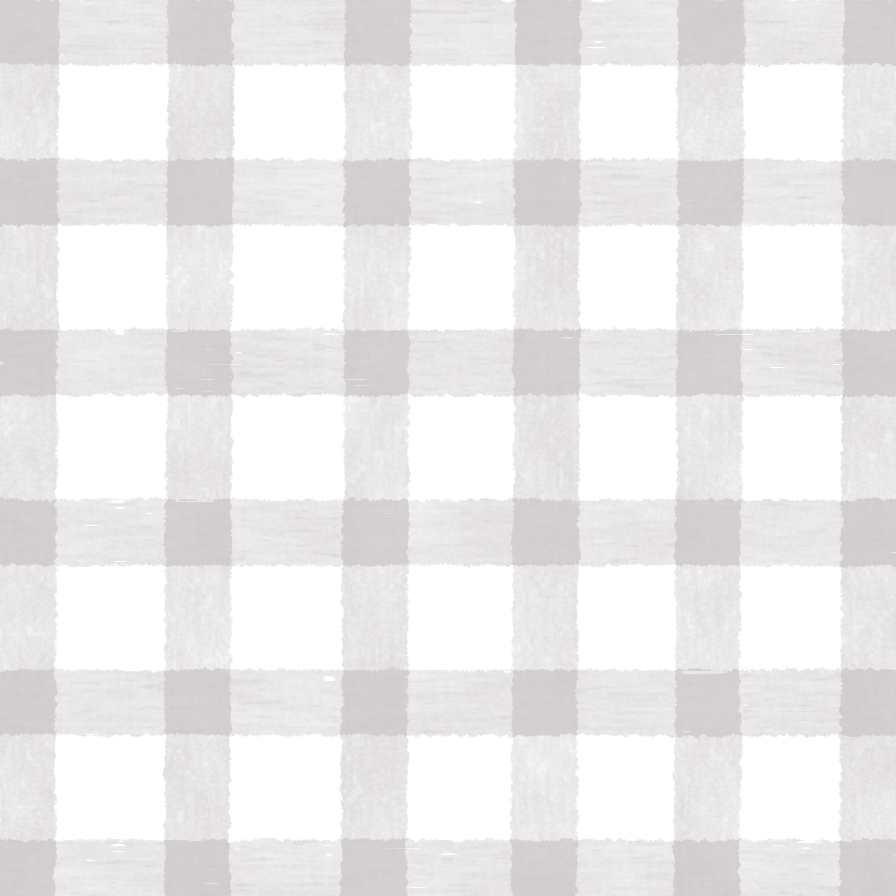
A Shadertoy shader for this pattern:

```glsl
// Hand-painted gingham: six upright and six level washes of pale grey on white.
// Each wash is a ragged-edged band distance; the two layers multiply, so the
// crossings darken. Stretched noise gives the grain, bristle lines and dry gaps.

const int   BANDS        = 6;
const float PITCH        = 0.1898;   // distance between band centres
const float HALF_WIDTH   = 0.0365;
const float FIRST_COLUMN = 0.0270;
const float FIRST_ROW    = 0.0260;
const float COLUMN_DRIFT = 0.0145;   // middle columns sit further right
const float TOP_ROW_DROP = 0.0105;   // last row sits slightly low
const float LEAN         = 0.0050;   // columns tilt to the right going up
const float RAGGED       = 0.0060;   // depth of the bristly edge
const float EDGE_SOFT    = 0.0012;
const float CROSS_CALM   = 0.70;     // how far crossings lose their texture
const vec3  PAPER        = vec3(1.0);
const vec3  WASH         = vec3(0.910, 0.902, 0.905);
const float PI           = 3.14159265;

float hash(vec2 p) {
    return fract(sin(dot(p, vec2(127.1, 311.7))) * 43758.5453);
}

float noise(vec2 p) {
    vec2 i = floor(p), f = fract(p);
    f = f * f * (3.0 - 2.0 * f);
    return mix(mix(hash(i), hash(i + vec2(1, 0)), f.x),
               mix(hash(i + vec2(0, 1)), hash(i + vec2(1, 1)), f.x), f.y);
}

float fbm(vec2 p) {
    float sum = 0.0, amp = 0.533;
    for (int i = 0; i < 4; i++) {
        sum += amp * noise(p);
        p = p * 2.03 + 17.3;
        amp *= 0.5;
    }
    return sum;
}

// Signed distances to the nearest column (x) and row (y); negative inside.
vec2 bandDistance(vec2 p) {
    vec2 d = vec2(1.0);
    for (int i = 0; i < BANDS; i++) {
        float k = float(i);
        float s = sin(PI * k / float(BANDS - 1));
        float column = FIRST_COLUMN + PITCH * k + COLUMN_DRIFT * s * s
                     + LEAN * (p.y - 0.5);
        float row = FIRST_ROW + PITCH * k - TOP_ROW_DROP * step(4.5, k);
        d = min(d, abs(p - vec2(column, row)) - HALF_WIDTH);
    }
    return d;
}

// Edge displacement: broad wobble, bristle tufts and fine crumbs.
float raggedness(vec2 acrossAlong) {
    float wobble = noise(acrossAlong * vec2(12.0, 22.0)) - 0.5;
    float tufts  = noise(acrossAlong * vec2(50.0, 140.0) + 31.0) - 0.5;
    float crumbs = noise(acrossAlong * 380.0 + 7.0) - 0.5;
    return RAGGED * (0.3 * wobble + 0.6 * tufts + 0.5 * crumbs);
}

// Upright wash: cloudy patches, fine speckle and faint vertical threads.
float columnDensity(vec2 p) {
    float cloud   = fbm(p * vec2(16.0, 13.0) + 5.0) - 0.5;
    float speckle = noise(p * 360.0) - 0.5;
    float threads = noise(p * vec2(260.0, 45.0) + 9.0) - 0.5;
    float worn    = smoothstep(0.68, 0.95, noise(p * vec2(190.0, 130.0) + 3.0));
    return 0.99 + 0.75 * cloud + 0.34 * speckle + 0.24 * threads - 0.25 * worn;
}

// Level wash: long bristle lines over a weaker cloud.
float rowDensity(vec2 p) {
    float cloud    = fbm(p * vec2(11.0, 20.0) + 41.0) - 0.5;
    float bristles = noise(p * vec2(30.0, 240.0) + 13.0) - 0.5;
    float hairs    = smoothstep(0.72, 0.95, noise(p * vec2(48.0, 330.0) + 71.0));
    float speckle  = noise(p * 340.0 + 23.0) - 0.5;
    return 0.97 + 0.45 * cloud + 0.32 * bristles + 0.28 * hairs + 0.26 * speckle;
}

// Thin slivers of bare paper, gathered in patches and along the row edges.
float dryGaps(vec2 p, float rowDist) {
    float sliver = noise(p * vec2(30.0, 300.0) + 57.0);
    float patches = noise(p * vec2(9.0, 16.0) + 83.0);
    float rim = smoothstep(-0.012, 0.0, rowDist);
    float limit = 1.06 - 0.21 * patches - 0.07 * rim;
    return smoothstep(limit, limit + 0.07, sliver);
}

void mainImage(out vec4 fragColor, in vec2 fragCoord) {
    vec2 p = fragCoord / iResolution.xy;
    float soft = max(EDGE_SOFT, 0.75 / min(iResolution.x, iResolution.y));

    // Coverage of each layer
    vec2 dist = bandDistance(p);
    vec2 edge = dist + vec2(raggedness(p), raggedness(p.yx + 4.7));
    vec2 cover = 1.0 - smoothstep(-soft, soft, edge);

    // Paint density, calmer where the layers overlap
    vec2 density = vec2(columnDensity(p), rowDensity(p));
    density = mix(density, vec2(1.02), CROSS_CALM * cover.x * cover.y);
    density.y *= 1.0 - dryGaps(p, dist.y);

    // Multiply both washes onto the paper
    vec2 ink = cover * max(density, 0.0);
    vec3 color = PAPER * mix(vec3(1.0), WASH, ink.x) * mix(vec3(1.0), WASH, ink.y);
    fragColor = vec4(color, 1.0);
}
```
